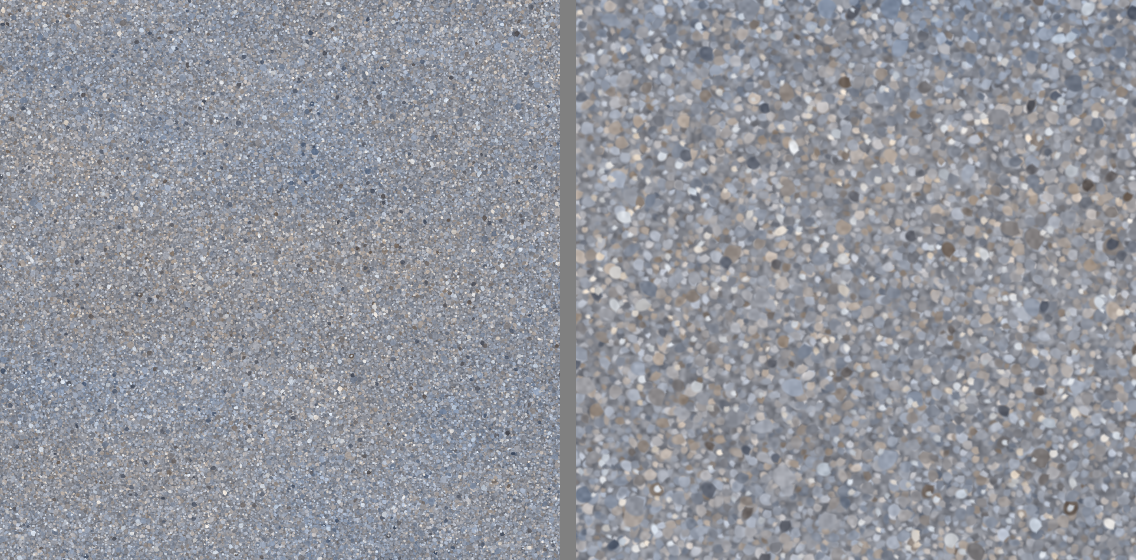
Left: the whole. Right: its middle third, enlarged.
This texture is drawn by a Shadertoy shader. Its source:

```glsl
// Blue-grey compacted grit: a dark binder covered by layers of small, rotated
// stone grains, from fine sand to sparse pale chips and dark pits. Broad, nearly
// horizontal noise gives faint light, dark and beige drifts.

#define GRAIN_COLOR vec3(0.598, 0.609, 0.642)
#define GAP_COLOR   vec3(0.515, 0.527, 0.560)
#define CHIP_COLOR  vec3(0.800, 0.815, 0.835)
#define PIT_COLOR   vec3(0.365, 0.375, 0.410)
#define FINE_CELLS  235.0
#define MID_CELLS   145.0
#define CONTRAST    0.215
#define TINT        0.034
#define DRIFT       0.030
#define SOFTNESS    0.0019

// Integer hash: three random values per cell and seed
vec3 hash3(vec2 cell, int seed) {
    uvec3 v = uvec3(ivec3(ivec2(cell), seed)) * 1664525u + 1013904223u;
    v.x += v.y * v.z; v.y += v.z * v.x; v.z += v.x * v.y;
    v ^= v >> 16u;
    v.x += v.y * v.z; v.y += v.z * v.x; v.z += v.x * v.y;
    return vec3(v >> 8u) / 16777216.0;
}

// Smooth value noise, 0 to 1
float valueNoise(vec2 p, int seed) {
    vec2 c = floor(p), f = fract(p);
    f = f * f * (3.0 - 2.0 * f);
    float low  = mix(hash3(c, seed).x, hash3(c + vec2(1, 0), seed).x, f.x);
    float high = mix(hash3(c + vec2(0, 1), seed).x, hash3(c + vec2(1, 1), seed).x, f.x);
    return mix(low, high, f.y);
}

float fractalNoise(vec2 p, int seed) {
    float sum = 0.0, weight = 0.5;
    for (int i = 0; i < 4; i++) {
        sum += weight * valueNoise(p, seed + i);
        p = p * 2.03 + 7.1;
        weight *= 0.5;
    }
    return sum / 0.9375;
}

// Lays one layer of irregular elliptical grains over a colour
vec3 scatterGrains(vec3 under, vec2 uv, float cells, float share,
                   vec3 color, float contrast, float warmth, int seed) {
    vec2 p = uv * cells, home = floor(p);
    float edge = cells * max(SOFTNESS, 1.0 / iResolution.y);
    for (int y = -1; y <= 1; y++)
    for (int x = -1; x <= 1; x++) {
        vec2 cell = home + vec2(x, y);
        vec3 place = hash3(cell, seed);
        if (place.z > share) continue;
        vec3 shape = hash3(cell, seed + 1);
        vec3 shade = hash3(cell, seed + 2);

        // Rotated ellipse, with one side cut flat like a broken stone
        vec2 d = p - cell - mix(vec2(0.12), vec2(0.88), place.xy);
        float angle = (shape.x - 0.5) * 2.6;
        float c = cos(angle), s = sin(angle);
        d = mat2(c, -s, s, c) * d;
        float radius = mix(0.36, 0.64, shape.y);
        float aspect = mix(0.55, 0.95, shape.z);
        float dist = (length(d / vec2(1.0, aspect)) - radius) * aspect;
        dist = max(dist, d.x + 0.4 * d.y - radius * 0.75);

        // Tone with a bell-like spread, plus a warm or cool tint
        float tone = shade.x + shade.y - 1.0;
        float tint = shade.z * shade.z * 2.6 - 0.87 + warmth;
        vec3 grain = color + contrast * tone + TINT * tint * vec3(1.0, 0.1, -1.0);
        under = mix(under, grain, smoothstep(0.5, -0.5, dist / edge));
    }
    return under;
}

void mainImage(out vec4 fragColor, in vec2 fragCoord) {
    vec2 uv = fragCoord / iResolution.y;

    // Broad drifts, stretched along a slightly tilted horizontal
    vec2 streak = vec2(uv.x, uv.y + 0.12 * uv.x);
    float drift = fractalNoise(streak * vec2(4.0, 11.0), 10) - 0.5;
    float warmth = 1.6 * (fractalNoise(streak * vec2(4.0, 7.0) + 3.7, 20) - 0.5);

    // Binder between the grains
    vec3 col = GAP_COLOR + 0.20 * (valueNoise(uv * 300.0, 30) - 0.5);

    // Sand and grit
    col = scatterGrains(col, uv, FINE_CELLS, 0.92, GRAIN_COLOR, CONTRAST, warmth, 40);
    col = scatterGrains(col, uv, MID_CELLS, 0.50, GRAIN_COLOR, CONTRAST * 0.85, warmth, 50);
    col = scatterGrains(col, uv, 88.0, 0.07, GRAIN_COLOR - 0.04, CONTRAST * 0.7, warmth - 0.3, 60);

    // Dark pits, pale flecks and larger pale chips
    col = scatterGrains(col, uv, 125.0, 0.025, PIT_COLOR, 0.08, warmth, 70);
    col = scatterGrains(col, uv, 240.0, 0.055, CHIP_COLOR, 0.12, warmth + 0.3, 80);
    col = scatterGrains(col, uv, 120.0, 0.018, CHIP_COLOR, 0.12, warmth, 90);

    // Fine surface roughness and the broad drift
    col += 0.09 * (valueNoise(uv * 390.0, 100) - 0.5);
    col += DRIFT * 2.0 * drift + 0.012 * warmth * vec3(1.0, 0.3, -0.6);

    fragColor = vec4(clamp(col, 0.0, 1.0), 1.0);
}
```
